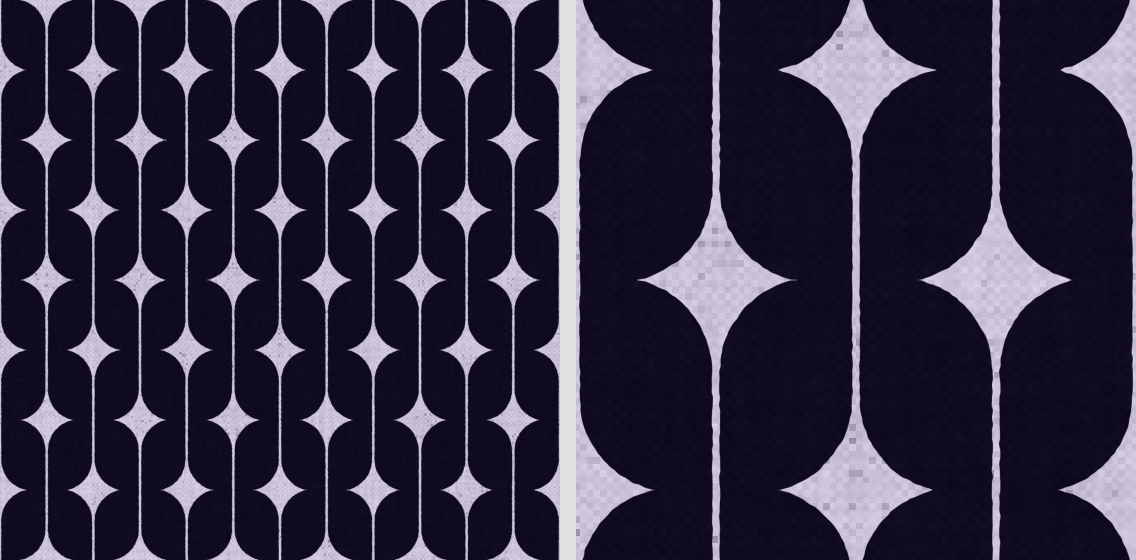
Left: the whole. Right: its middle third, enlarged.
Write a Shadertoy shader that draws this pattern.

```glsl
float hash(vec2 p) {
    return fract(sin(dot(p, vec2(127.1, 311.7))) * 43758.5453);
}

// Value noise that wraps after a whole number of cells
float noise(vec2 uv, vec2 cells) {
    vec2 p = uv * cells, i = floor(p), f = fract(p);
    f = f * f * (3.0 - 2.0 * f);
    vec2 a = mod(i, cells), b = mod(i + 1.0, cells);
    return mix(mix(hash(a), hash(vec2(b.x, a.y)), f.x),
               mix(hash(vec2(a.x, b.y)), hash(b), f.x), f.y);
}

// Concave star flowing into a vertical line; negative inside
float starColumn(vec2 uv, vec2 center) {
    vec2 period = vec2(1.0 / 6.0, 0.25);
    vec2 p = abs(mod(uv - center + 0.5 * period, period) - 0.5 * period);
    vec2 corner = min(p - vec2(44.7, 42.1) / 768.0, 0.0);
    return max(43.0 / 768.0 - length(corner), p.x - 36.5 / 768.0);
}

void mainImage(out vec4 fragColor, in vec2 fragCoord) {
    vec2 uv = fragCoord / iResolution.xy;
    float pixel = 1.0 / min(iResolution.x, iResolution.y);

    // Two interleaved sets of columns, half a period apart
    float d = min(starColumn(uv, vec2(0.0, 0.125)),
                  starColumn(uv, vec2(1.0 / 12.0, 0.0)));
    d += (noise(uv, vec2(256.0)) - 0.5) * 0.0009;
    float ink = 1.0 - smoothstep(-0.8 * pixel, 0.8 * pixel, d);

    // Plain weave: alternating threads with uneven thickness
    vec2 thread = mod(floor(uv * 256.0), 256.0);
    float over = mod(thread.x + thread.y, 2.0) - 0.5;
    float slub = noise(uv, vec2(24.0, 256.0)) + noise(uv, vec2(256.0, 24.0)) - 1.0;
    float grain = hash(thread) - 0.5;
    float weave = 0.35 * over + 0.5 * slub + 0.45 * grain;

    // Worn specks gather in soft patches
    float patchy = smoothstep(0.4, 0.8, noise(uv, vec2(20.0)));
    float speck = smoothstep(0.86, 1.0, hash(thread + 37.0)) * (0.25 + 0.75 * patchy);

    vec3 ground = vec3(0.06, 0.04, 0.13) + weave * vec3(0.022, 0.02, 0.03);
    vec3 light = vec3(0.80, 0.77, 0.86) + weave * 0.09 - speck * 0.17 - patchy * 0.015;
    fragColor = vec4(mix(ground, light, ink), 1.0);
}
```
